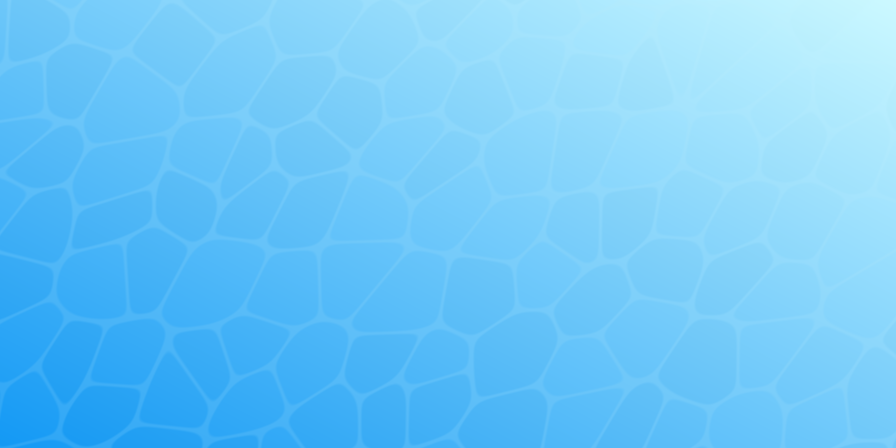
Give the GLSL for this background, as a WebGL 1 fragment shader.

```glsl
precision highp float;

uniform vec2 u_resolution;

const vec3 DEEP_BLUE = vec3(0.07, 0.595, 0.955);
const vec3 PALE_CYAN = vec3(0.80, 0.975, 1.0);
const vec3 VEIN_COLOR = vec3(0.78, 0.95, 1.0);
const vec2 GRADIENT_WEIGHTS = vec2(0.51, 0.49);
const float CELLS_PER_HEIGHT = 6.9;
const float SHEAR = 0.32;          // leans the cells to the upper right
const float JITTER = 0.78;         // scatter of the cell centres
const float CORNER_SHARPNESS = 17.0;
const float VEIN_HALF_WIDTH = 0.022;
const float VEIN_SOFTNESS = 0.022;
const float VEIN_OPACITY = 0.13;
const float CELL_TINT = 0.012;

vec2 hash2(vec2 p) {
  vec3 q = fract(vec3(p.xyx) * vec3(0.1031, 0.1030, 0.0973));
  q += dot(q, q.yzx + 33.33);
  return fract((q.xx + q.yz) * q.zy);
}

vec2 cellCentre(vec2 cell) {
  return cell + 0.5 + JITTER * (hash2(cell + 57.0) - 0.5);
}

// Returns the rounded border distance and a random value of the cell.
vec2 roundedCells(vec2 p) {
  vec2 base = floor(p);
  vec2 nearestCell = base;
  vec2 toNearest = vec2(8.0);
  for (int j = -1; j <= 1; j++) {
    for (int i = -1; i <= 1; i++) {
      vec2 cell = base + vec2(float(i), float(j));
      vec2 offset = cellCentre(cell) - p;
      if (dot(offset, offset) < dot(toNearest, toNearest)) {
        toNearest = offset;
        nearestCell = cell;
      }
    }
  }

  // A soft minimum over the bisectors fills in the corners.
  float total = 0.0;
  for (int j = -2; j <= 2; j++) {
    for (int i = -2; i <= 2; i++) {
      if (i == 0 && j == 0) continue;
      vec2 offset = cellCentre(nearestCell + vec2(float(i), float(j))) - p;
      vec2 normal = normalize(offset - toNearest);
      float border = dot(0.5 * (offset + toNearest), normal);
      total += exp(-CORNER_SHARPNESS * border);
    }
  }
  return vec2(-log(total) / CORNER_SHARPNESS, hash2(nearestCell + 91.0).x);
}

void main() {
  vec2 uv = gl_FragCoord.xy / u_resolution;
  vec2 p = gl_FragCoord.xy / u_resolution.y;

  // Diagonal water gradient
  vec3 color = mix(DEEP_BLUE, PALE_CYAN, dot(uv, GRADIENT_WEIGHTS));

  // Leaning net of pale veins
  vec2 q = vec2(p.x - SHEAR * p.y, p.y) * CELLS_PER_HEIGHT;
  vec2 cells = roundedCells(q);
  float blur = max(VEIN_SOFTNESS, CELLS_PER_HEIGHT / u_resolution.y);
  float vein = 1.0 - smoothstep(VEIN_HALF_WIDTH - blur, VEIN_HALF_WIDTH + blur, cells.x);

  color += CELL_TINT * (cells.y - 0.5) * (1.0 - vein);
  color = mix(color, VEIN_COLOR, VEIN_OPACITY * vein);
  gl_FragColor = vec4(color, 1.0);
}
```
